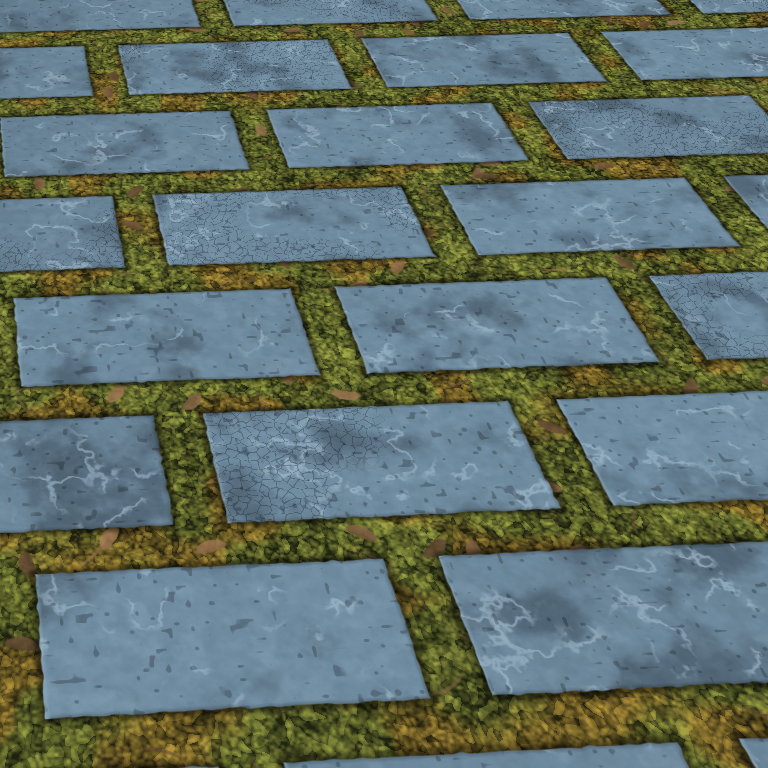
This pattern is drawn by a WebGL 2 fragment shader. Its source:

```glsl
#version 300 es
precision highp float;
// Staggered blue stone slabs set in moss with fallen leaves, seen in perspective.

uniform vec2 u_resolution;
out vec4 outColor;

const vec2 PERIOD = vec2(1.85, 1.0);      // ground size of one repeat
const vec2 SLAB_FILL = vec2(0.861, 0.745); // share of the repeat that is stone

const vec3 STONE = vec3(0.435, 0.545, 0.625);
const vec3 STONE_DARK = vec3(0.33, 0.415, 0.48);
const vec3 STONE_PALE = vec3(0.64, 0.74, 0.81);
const vec3 MOSS_DARK = vec3(0.12, 0.14, 0.06);
const vec3 MOSS_LIGHT = vec3(0.57, 0.60, 0.25);
const vec3 LEAF = vec3(0.52, 0.39, 0.27);

float hash(vec2 p) {
    return fract(sin(dot(p, vec2(127.1, 311.7))) * 43758.5);
}

vec2 hash2(vec2 p) {
    return vec2(hash(p), hash(p + 37.3));
}

float noise(vec2 p) {
    vec2 i = floor(p), f = fract(p);
    f = f * f * (3.0 - 2.0 * f);
    return mix(mix(hash(i), hash(i + vec2(1, 0)), f.x),
               mix(hash(i + vec2(0, 1)), hash(i + vec2(1, 1)), f.x), f.y);
}

float fbm(vec2 p) {
    float sum = 0.0, amp = 0.5;
    for (int i = 0; i < 5; i++) {
        sum += amp * noise(p);
        p = mat2(1.6, 1.2, -1.2, 1.6) * p + 7.1;
        amp *= 0.5;
    }
    return sum / 0.97;
}

// Nearest distance, second distance and random id of the nearest cell
vec3 cells(vec2 p) {
    vec3 best = vec3(9.0, 9.0, 0.0);
    for (int k = 0; k < 9; k++) {
        vec2 c = floor(p) + vec2(k % 3 - 1, k / 3 - 1);
        float d = length(c + hash2(c) - p);
        if (d < best.x) best = vec3(d, best.x, hash(c + 91.7));
        else best.y = min(best.y, d);
    }
    return best;
}

float boxDistance(vec2 p, vec2 halfSize) {
    vec2 d = abs(p) - halfSize;
    return length(max(d, 0.0)) + min(max(d.x, d.y), 0.0);
}

// Canvas position to ground position, in repeats
vec2 groundFromCanvas(vec2 p) {
    float down = 1.0 - p.y;
    return vec2((p.x - 0.0765 * down + 0.0117) / (0.309 * down + 0.3034),
                13.166 * (1.0 - 0.0261 * p.x) / (down + 0.9818) - 6.858);
}

vec3 stoneColor(vec2 g, vec2 slabId) {
    vec2 p = g + 13.0 * hash2(slabId);
    float cloud = fbm(p * 3.5);
    vec3 c = mix(STONE_DARK, STONE, smoothstep(0.22, 0.52, cloud));
    c *= 0.95 + 0.07 * hash(slabId + 5.0) + 0.13 * (fbm(p * 22.0) - 0.5);
    // pale scuffs
    float ridge = 1.0 - abs(2.0 * fbm(p * 4.5 + 20.0) - 1.0);
    float scuff = smoothstep(0.91, 1.0, ridge) * smoothstep(0.45, 0.7, noise(p * 6.0));
    c = mix(c, STONE_PALE, 0.6 * scuff + 0.13 * smoothstep(0.55, 0.75, fbm(p * 9.0)));
    // crackle on some slabs
    vec3 v = cells(p * 19.0 + 1.5 * fbm(p * 9.0));
    float worn = step(0.6, hash(slabId + 3.7)) * smoothstep(0.4, 0.65, noise(p * 2.5));
    c *= 1.0 - 0.25 * worn * (1.0 - smoothstep(0.02, 0.13, v.y - v.x));
    // small pits
    return c * (1.0 - 0.22 * smoothstep(0.80, 0.92, noise(p * 30.0)));
}

vec3 mossColor(vec2 g) {
    vec2 warp = 0.04 * vec2(noise(g * 18.0), noise(g * 18.0 + 9.0));
    vec3 tuft = cells((g + warp) * vec2(29.0, 21.0));
    float shade = 0.55 * tuft.z + 0.5 * (1.0 - tuft.x) - 0.05;
    shade += 0.55 * (noise(g * 65.0) - 0.5) + 0.6 * (fbm(g * 5.0) - 0.5);
    vec3 c = mix(MOSS_DARK, MOSS_LIGHT, clamp(shade, 0.0, 1.1));
    return mix(c, c * vec3(1.15, 0.9, 0.85), smoothstep(0.5, 0.75, noise(g * 4.0 + 31.0)));
}

// Scattered leaves and thin twigs laid over a colour
vec3 addLitter(vec3 c, vec2 g, float blur) {
    vec2 q = g / 0.28;
    for (int k = 0; k < 9; k++) {
        vec2 id = floor(q) + vec2(k % 3 - 1, k / 3 - 1);
        float kind = hash(id + 17.0), turn = 6.283 * hash(id + 53.0);
        vec2 d = (q - id - hash2(id + 71.0)) * 0.28;
        d = mat2(cos(turn), sin(turn), -sin(turn), cos(turn)) * d;
        bool isTwig = kind > 0.25;
        vec2 size = isTwig ? vec2(0.10, 0.008) : vec2(0.075, 0.034);
        d.y += 2.0 * d.x * d.x;
        float edge = (length(d / size) - 1.0) * size.y;
        float cover = (1.0 - smoothstep(-blur, blur, edge)) * step(kind, 0.5);
        vec3 tint = LEAF * (0.7 + 0.5 * hash(id + 29.0) + 2.5 * d.y);
        c = mix(c, tint, cover * (isTwig ? 0.6 : 0.85));
    }
    return c;
}

void main() {
    vec2 uv = gl_FragCoord.xy / u_resolution;
    vec2 repeat = groundFromCanvas(uv);
    vec2 ground = repeat * PERIOD;
    float blur = 0.4 * length(fwidth(ground)) + 0.002;

    // staggered slab cells
    vec2 margin = 0.5 * (1.0 - SLAB_FILL);
    float row = floor(repeat.y + margin.y);
    repeat.x -= 0.5 * mod(row, 2.0);
    vec2 slabId = vec2(floor(repeat.x + margin.x), row);
    vec2 local = (repeat - slabId - 0.5 * SLAB_FILL) * PERIOD;
    vec2 halfSize = 0.5 * SLAB_FILL * PERIOD;
    float edge = boxDistance(local, halfSize) + 0.012 * (noise(ground * 25.0) - 0.5);

    // moss with contact shadow
    vec3 moss = addLitter(mossColor(ground), ground, blur);
    moss *= mix(0.5, 1.0, smoothstep(0.0, 0.05, edge));

    // stone with a lit left rim
    vec3 stone = stoneColor(ground, slabId);
    float rim = 1.0 - smoothstep(0.0, 0.025, local.x + halfSize.x);
    stone = mix(stone, STONE_PALE, 0.35 * rim);
    stone *= mix(0.82, 1.0, smoothstep(0.0, 0.025, -edge + 0.02 * rim));

    vec3 color = mix(stone, moss, smoothstep(-blur, blur, edge));
    color *= 1.0 - 0.22 * smoothstep(0.55, 1.15, length(uv - vec2(0.6, 0.4)));
    outColor = vec4(color, 1.0);
}
```
